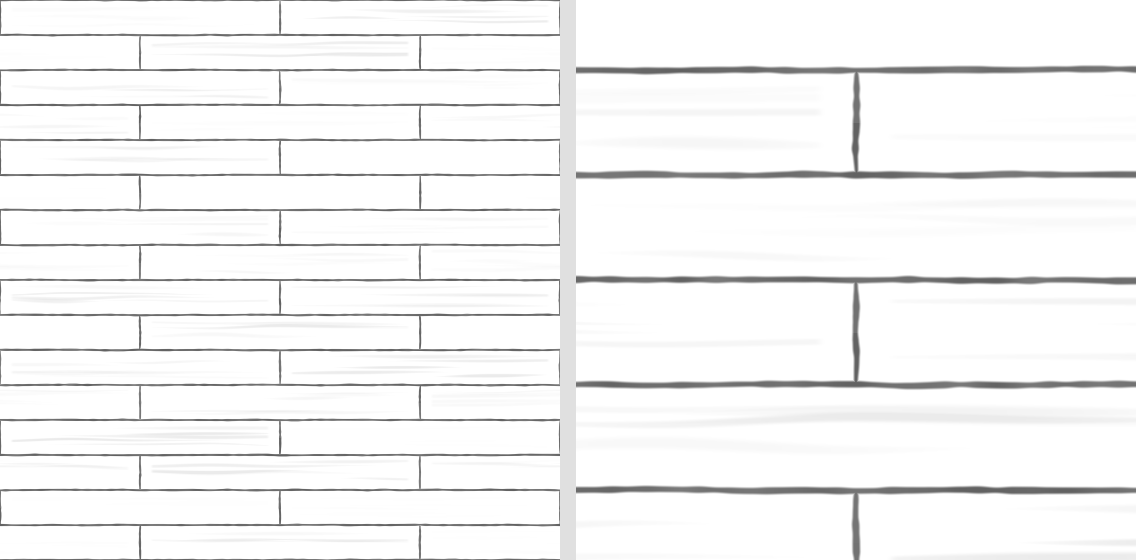
Left, the full canvas; right, a detail of the centre.
A WebGL 1 fragment shader for this pattern:

```glsl
precision highp float;
// Sketched white planks in running bond: 16 rows of 2, grey pencil joints, faint wood grain.

uniform vec2 u_resolution;

float hash(vec2 p) {
  vec3 q = fract(vec3(p.xyx) * vec3(0.1031, 0.1030, 0.0973));
  q += dot(q, q.yzx + 33.33);
  return fract((q.x + q.y) * q.z);
}

// Smooth 1D noise that wraps after a whole number of cells.
float wrapNoise(float x, float period, float seed) {
  float cell = floor(x);
  float f = fract(x);
  float a = hash(vec2(mod(cell, period), seed));
  float b = hash(vec2(mod(cell + 1.0, period), seed));
  return mix(a, b, f * f * (3.0 - 2.0 * f));
}

// Pencil line: signed distance, position along it (0 to 1), wobble cells and thickness.
float pencil(float dist, float along, float cells, float thickness, float seed) {
  float soft = max(0.0010, 0.6 / u_resolution.y);
  float wobble = (wrapNoise(along * cells, cells, seed) - 0.5) * 0.0012;
  float rough = wrapNoise(along * cells * 3.0, cells * 3.0, seed + 50.0);
  float halfWidth = thickness * (0.8 + 0.4 * rough);
  return 1.0 - smoothstep(halfWidth - soft, halfWidth + soft, abs(dist + wobble));
}

// Tapered brush streaks inside one plank; uv runs from 0 to 1 over the plank.
float grain(vec2 uv, float plank) {
  float amount = hash(vec2(plank, 7.0));
  amount *= amount;
  float shade = 0.0;
  for (int i = 0; i < 5; i++) {
    float seed = plank + 40.0 * float(i) + 100.0;
    float centre = mix(0.1, 0.9, hash(vec2(seed, 1.0)));
    float reach = mix(0.15, 0.6, hash(vec2(seed, 2.0)));
    float t = (uv.x - centre) / reach;
    float taper = max(0.0, 1.0 - t * t);
    float height = mix(0.2, 0.82, hash(vec2(seed, 3.0)));
    height += 0.09 * (wrapNoise(uv.x * 4.0, 5.0, seed) - 0.5);
    float width = 0.01 + taper * mix(0.03, 0.08, hash(vec2(seed, 4.0)));
    float streak = 1.0 - smoothstep(0.2 * width, width, abs(uv.y - height));
    shade += streak * taper * mix(0.3, 1.0, hash(vec2(seed, 5.0)));
  }
  float inset = smoothstep(0.035, 0.05, uv.x) * (1.0 - smoothstep(0.95, 0.965, uv.x));
  return min(shade * inset * amount * 0.1, 0.08);
}

void main() {
  vec2 p = gl_FragCoord.xy / u_resolution;

  // Plank layout: every other row is shifted by half a plank.
  float row = floor(p.y * 16.0);
  float x = p.x * 2.0 + 0.5 * (1.0 - mod(row, 2.0));
  vec2 uv = vec2(fract(x), fract(p.y * 16.0));
  float plank = row * 2.0 + mod(floor(x), 2.0);

  // Long joints between the rows.
  float seam = mod(floor(p.y * 16.0 + 0.5), 16.0);
  float seamDist = (fract(p.y * 16.0 + 0.5) - 0.5) / 16.0;
  float ink = pencil(seamDist, p.x, 32.0, 0.0018, seam + 200.0);

  // Butt joints, thinner towards both ends.
  float joint = row * 2.0 + mod(floor(x + 0.5), 2.0);
  float jointDist = (fract(x + 0.5) - 0.5) / 2.0;
  float bulge = sqrt(4.0 * uv.y * (1.0 - uv.y));
  ink = max(ink, pencil(jointDist, uv.y, 4.0, 0.0008 + 0.0011 * bulge, joint + 300.0));

  float paper = 1.0 - grain(uv, plank);
  float graphite = 0.38 + 0.1 * wrapNoise(p.x * 48.0, 48.0, seam + 400.0);
  gl_FragColor = vec4(vec3(mix(paper, graphite, ink)), 1.0);
}
```
